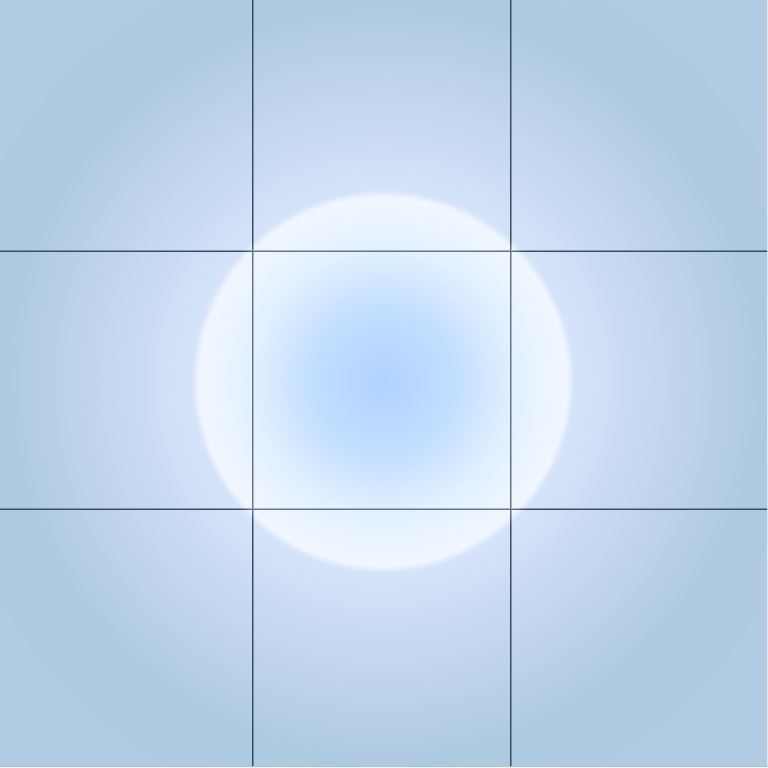
This background is drawn by a WebGL 2 fragment shader. Its source:

```glsl
#version 300 es
precision highp float;
// A soft pale disc with a blue core and a wide halo, crossed by a thin dark grid.
uniform vec2 u_resolution;
out vec4 fragColor;

const vec3 CORE = vec3(0.69, 0.825, 1.0);
const vec3 CORE_MID = vec3(0.77, 0.875, 1.0);
const vec3 DISC_MID = vec3(0.885, 0.94, 1.0);
const vec3 DISC_RIM = vec3(0.95, 0.97, 1.0);
const vec3 HALO_INNER = vec3(0.83, 0.89, 0.98);
const vec3 HALO_MID = vec3(0.755, 0.835, 0.93);
const vec3 HALO_OUTER = vec3(0.68, 0.79, 0.875);
const vec3 CORNER = vec3(0.695, 0.797, 0.89);
const vec3 LINE_DARK = vec3(0.22, 0.31, 0.39);
const vec3 LINE_PALE = vec3(0.40, 0.46, 0.54);
const vec3 BORDER = vec3(0.94, 0.96, 0.98);

// Linear position of r between two radii, held at both ends
float ramp(float start, float end, float r) {
    return clamp((r - start) / (end - start), 0.0, 1.0);
}

// Radial gradient inside the disc
vec3 discColor(float r) {
    vec3 color = mix(CORE, CORE_MID, ramp(0.0, 0.10, r));
    color = mix(color, DISC_MID, ramp(0.10, 0.17, r));
    return mix(color, DISC_RIM, ramp(0.17, 0.245, r));
}

// Radial gradient around the disc
vec3 haloColor(float r) {
    vec3 color = mix(HALO_INNER, HALO_MID, ramp(0.25, 0.38, r));
    color = mix(color, HALO_OUTER, ramp(0.38, 0.50, r));
    return mix(color, CORNER, ramp(0.50, 0.62, r));
}

// Antialiased coverage of both line directions of a repeated grid
float gridLines(vec2 p, vec2 offset, float spacing, float halfWidth, vec2 pixel) {
    vec2 d = abs(mod(p - offset + 0.5 * spacing, spacing) - 0.5 * spacing);
    vec2 cover = clamp(0.5 + (halfWidth - d) / pixel, 0.0, 1.0);
    return max(cover.x, cover.y);
}

// Antialiased pale trim along the right and bottom edges
float edgeTrim(vec2 p, vec2 width, vec2 pixel) {
    vec2 d = vec2(1.0 - p.x, p.y);
    vec2 cover = clamp(0.5 + (width - d) / pixel, 0.0, 1.0);
    return max(cover.x, cover.y);
}

void main() {
    vec2 p = gl_FragCoord.xy / u_resolution;
    vec2 pixel = 1.0 / u_resolution;
    float r = length(p - vec2(0.499, 0.503));

    // Disc over halo
    float disc = 1.0 - smoothstep(0.238, 0.251, r);
    vec3 color = mix(haloColor(r), discColor(r), disc);

    // Grid, lighter where it crosses the disc
    float grid = gridLines(p, vec2(0.3291, 0.3369), 0.33594, 0.00098, pixel);
    color = mix(color, mix(LINE_DARK, LINE_PALE, disc), grid);

    // Edge trim
    color = mix(color, BORDER, edgeTrim(p, vec2(0.001, 0.00195), pixel));
    fragColor = vec4(color, 1.0);
}
```
